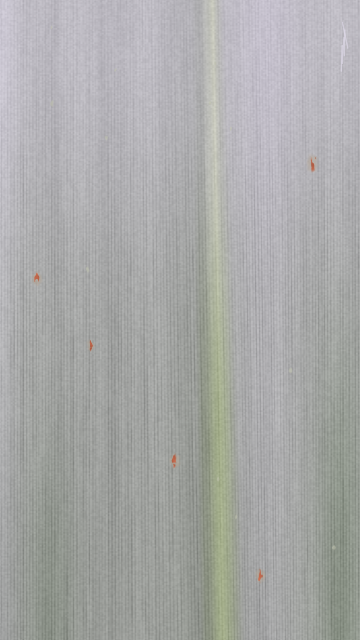
Reproduce this texture procedurally as a WebGL 1 fragment shader.

```glsl
precision highp float;
// A grey-green leaf blade with fine lengthwise fibres, a green midrib and rusty spots.
uniform vec2 u_resolution;

float hash(vec2 p) {
  vec3 q = fract(p.xyx * vec3(0.1031, 0.1030, 0.0973));
  q += dot(q, q.yzx + 33.33);
  return fract((q.x + q.y) * q.z);
}

float noise(vec2 p) {
  vec2 i = floor(p), f = fract(p);
  f = f * f * (3.0 - 2.0 * f);
  return mix(mix(hash(i), hash(i + vec2(1, 0)), f.x),
             mix(hash(i + vec2(0, 1)), hash(i + vec2(1, 1)), f.x), f.y);
}

float band(float x, float center, float width) {
  float d = (x - center) / width;
  return exp(-d * d);
}

// Thin dark grooves, one per cell, each with its own offset and depth
float grooves(float s, float y, float count) {
  float cell = floor(s * count);
  float offset = 0.4 + 0.2 * hash(vec2(cell, 7.0));
  float line = 1.0 - smoothstep(0.0, 0.4, abs(fract(s * count) - offset));
  float depth = 0.35 + 0.55 * hash(vec2(cell, 19.0));
  return line * depth * (0.45 + noise(vec2(cell * 3.7, y * 22.0)));
}

// Distance to a segment, for scratches
float segment(vec2 p, vec2 a, vec2 b) {
  vec2 d = b - a;
  return length(p - a - d * clamp(dot(p - a, d) / dot(d, d), 0.0, 1.0));
}

// Broad light: lavender sheen above, grey-green below
vec3 bladeColor(vec2 uv, float s) {
  float low = 1.0 - uv.y;
  vec3 col = mix(vec3(0.608, 0.618, 0.602), vec3(0.645, 0.65, 0.645), smoothstep(0.0, 0.55, uv.y));
  col = mix(col, vec3(0.737, 0.727, 0.758), smoothstep(0.45, 0.98, uv.y));
  col += vec3(0.04, 0.032, 0.05) * band(uv.x, 0.74, 0.09);
  col += vec3(0.04, 0.035, 0.05) * band(uv.x, 0.0, 0.05);
  col -= vec3(0.05, 0.035, 0.056) * band(uv.x, 0.14, 0.07) * smoothstep(0.5, 0.95, low);
  col -= vec3(0.06, 0.038, 0.07) * band(uv.x, 0.95, 0.07) * smoothstep(0.35, 0.8, low);
  col -= vec3(0.042, 0.038, 0.046) * band(s, 0.52, 0.06);
  return col + 0.035 * (noise(vec2(s * 13.0, uv.y * 1.5)) - 0.5);
}

void main() {
  vec2 uv = gl_FragCoord.xy / u_resolution;
  float aspect = u_resolution.x / u_resolution.y;
  vec2 p = vec2(uv.x * aspect, uv.y);
  float low = 1.0 - uv.y;

  // Fibres lean slightly with the midrib
  float s = uv.x - 0.03 * low * band(uv.x, 0.62, 0.2);
  vec3 col = bladeColor(uv, s);

  // Midrib: shaded left flank, soft green body, pale crest
  float green = smoothstep(0.2, 0.7, low);
  float flank = smoothstep(0.525, 0.55, s) * (1.0 - smoothstep(0.555, 0.6, s));
  col = mix(col, vec3(0.53, 0.56, 0.48), flank * (0.15 + 0.55 * green));
  float body = smoothstep(0.55, 0.582, s) * (1.0 - smoothstep(0.592, 0.625 + 0.035 * low, s));
  vec3 ribColor = mix(vec3(0.745, 0.75, 0.72), vec3(0.625, 0.67, 0.525), green);
  col = mix(col, ribColor, body * 0.85);
  col += vec3(0.055, 0.055, 0.03) * band(s, 0.59, 0.007) * (1.0 - 0.5 * green);

  // Fibres and grain
  float relief = mix(0.035, 0.085, smoothstep(0.0, 0.5, low)) * (1.0 - 0.3 * body);
  col -= relief * (grooves(s, uv.y, 115.0) - 0.22);
  col += 0.035 * (noise(vec2(s * 65.0, uv.y * 2.5)) - 0.5);
  col += 0.025 * (noise(vec2(s * 200.0, uv.y * 20.0)) - 0.5);
  col += 0.05 * (noise(p * vec2(330.0, 400.0)) - 0.5);

  // Small pale flecks
  for (int i = 0; i < 12; i++) {
    float k = float(i);
    vec2 q = p - vec2(hash(vec2(k, 3.0)) * aspect, hash(vec2(k, 11.0)));
    q.x += 0.003 * (noise(p * 160.0) - 0.5);
    float size = 0.5 + 0.6 * hash(vec2(k, 23.0));
    float fleck = 1.0 - smoothstep(0.4, 1.2, length(q / vec2(0.003, 0.006)) / size);
    col = mix(col, vec3(0.76, 0.77, 0.69), 0.55 * fleck);
  }

  // Rusty spots in pale dry halos
  for (int i = 0; i < 5; i++) {
    float k = float(i);
    vec2 center = vec2(fract(0.25 + 0.618 * k) * aspect, 0.04 + 0.75 * fract(0.56 + 0.38 * k));
    vec2 q = p - center;
    q.x += 0.005 * (noise(p * 150.0 + k) - 0.5);
    float size = 0.7 + 0.4 * hash(vec2(k, 31.0));
    float halo = 1.0 - smoothstep(0.6, 1.5, length(q / vec2(0.007, 0.011)) / size);
    float rust = 1.0 - smoothstep(0.6, 1.15, length(q / vec2(0.0036, 0.013)) / size);
    rust *= smoothstep(0.2, 0.5, noise(p * 210.0 + 5.0));
    col = mix(col, vec3(0.71, 0.65, 0.58), 0.55 * halo);
    col = mix(col, mix(vec3(0.66, 0.3, 0.2), vec3(0.83, 0.4, 0.27), noise(p * 190.0)), 0.85 * rust);
  }

  // Bright scratches near the upper right edge
  for (int i = 0; i < 4; i++) {
    float k = float(i);
    vec2 a = vec2(0.955 * aspect + 0.006 * (hash(vec2(k, 41.0)) - 0.5), 0.965 - 0.012 * k);
    vec2 b = a + vec2(0.012 * (hash(vec2(k, 47.0)) - 0.3), -0.04);
    float scratch = 1.0 - smoothstep(0.0003, 0.0018, segment(p, a, b));
    col = mix(col, vec3(0.88, 0.86, 0.92), 0.6 * scratch);
  }

  gl_FragColor = vec4(clamp(col, 0.0, 1.0), 1.0);
}
```
